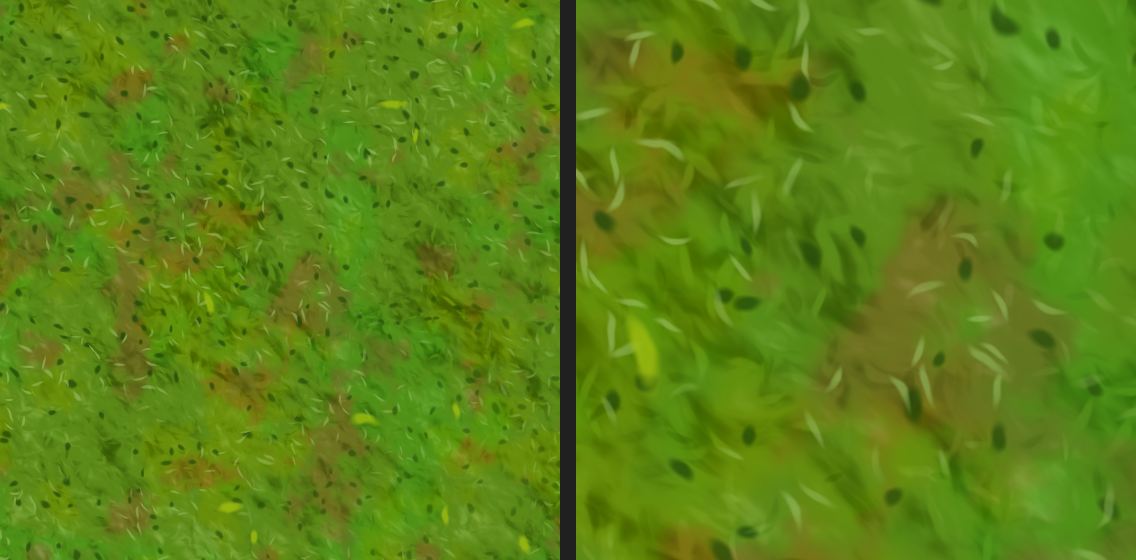
Left, the full canvas; right, a detail of the centre.
Write a three.js fragment shader that draws this texture.

```glsl
// A soft, close-cropped lawn seen from above. Streaked noise makes the turf,
// jittered cells scatter curved blades, pale glints, dark gaps and a few
// yellow leaves, most of them leaning down to the right.
varying vec2 vUv;

float hash(vec2 p) {
  return fract(sin(dot(p, vec2(127.1, 311.7))) * 43758.5453);
}

float noise(vec2 p) {
  vec2 i = floor(p);
  vec2 f = fract(p);
  f = f * f * (3.0 - 2.0 * f);
  float low = mix(hash(i), hash(i + vec2(1.0, 0.0)), f.x);
  float high = mix(hash(i + vec2(0.0, 1.0)), hash(i + 1.0), f.x);
  return mix(low, high, f.y);
}

float fbm(vec2 p) {
  float sum = 0.0;
  float amp = 0.53;
  for (int i = 0; i < 4; i++) {
    sum += amp * noise(p);
    p = mat2(1.6, 1.2, -1.2, 1.6) * p + 3.7;
    amp *= 0.5;
  }
  return sum;
}

// Soft curved blades, one per cell: x is coverage, y a random tone.
// size holds half length and half width in cells.
vec2 blades(vec2 p, float seed, vec2 size, float density) {
  vec2 home = floor(p);
  vec2 result = vec2(0.0, 0.5);
  for (int j = -1; j <= 1; j++) {
    for (int i = -1; i <= 1; i++) {
      vec2 cell = home + vec2(float(i), float(j));
      vec2 key = cell + seed;
      vec2 q = p - cell - vec2(hash(key), hash(key + 17.3));
      float angle = -0.8 + 2.4 * (hash(key + 31.7) - 0.5);
      float c = cos(angle);
      float s = sin(angle);
      q = vec2(c * q.x + s * q.y, c * q.y - s * q.x);
      q.y += 1.2 * (hash(key + 47.9) - 0.5) * q.x * q.x;
      vec2 extent = size * (0.6 + 0.4 * hash(key + 59.1));
      float mask = 1.0 - smoothstep(0.35, 1.0, length(q / extent));
      mask *= step(hash(key + 73.3), density);
      result.y = mix(result.y, hash(key + 83.9), mask);
      result.x = max(result.x, mask);
    }
  }
  return result;
}

// Shadow green through mid green to pale green
vec3 grassColor(float tone) {
  vec3 color = mix(vec3(0.21, 0.35, 0.01), vec3(0.36, 0.54, 0.09),
                   smoothstep(0.0, 0.5, tone));
  return mix(color, vec3(0.52, 0.68, 0.27), smoothstep(0.5, 1.0, tone));
}

void main() {
  vec2 warp = vec2(fbm(vUv * 14.0), fbm(vUv * 14.0 + 9.2)) - 0.5;
  vec2 p = vUv + 0.03 * warp;
  vec2 lean = vec2(p.x - p.y, p.x + p.y) * 0.707;

  // The turf grows softer toward the lower right
  float crisp = 1.0 - 0.4 * smoothstep(-0.2, 0.8, vUv.x - vUv.y);

  // Streaked turf under broad patches of light
  float streak = fbm(lean * vec2(24.0, 52.0));
  float patches = fbm(vUv * 5.0 + 2.0);
  float tone = 0.47 + 0.8 * (streak - 0.5) + 0.5 * (patches - 0.5);

  // Three sizes of overlapping blades
  for (int i = 0; i < 3; i++) {
    float layer = float(i);
    vec2 blade = blades(p * (24.0 + 11.0 * layer), 11.0 + 23.0 * layer,
                        vec2(0.85, 0.24), 0.85);
    tone = mix(tone, 0.08 + 0.82 * blade.y, 0.45 * crisp * blade.x);
  }
  tone += 0.16 * (noise(lean * vec2(75.0, 130.0)) - 0.5);
  vec3 color = grassColor(tone);

  // Vivid, yellowish and dry brown drifts
  float vivid = smoothstep(0.48, 0.68, fbm(vUv * 8.0 + 21.0));
  float yellowish = smoothstep(0.5, 0.7, fbm(vUv * 10.0 + 43.0));
  float dry = smoothstep(0.54, 0.74, fbm(vUv * 13.0 + 65.0));
  color += vivid * vec3(-0.05, 0.03, 0.0);
  color += yellowish * vec3(0.05, 0.02, -0.05);
  color = mix(color, color * vec3(1.15, 0.82, 1.0) + vec3(0.02, 0.0, 0.03), dry);

  // Dark gaps between the blades
  vec2 gap = blades(p * 32.0, 91.0, vec2(0.42, 0.26), 0.3);
  color = mix(color, vec3(0.13, 0.28, 0.03), 0.75 * crisp * gap.x);

  // Pale glints, clustered in patches
  vec2 glint = blades(p * 36.0, 127.0, vec2(0.65, 0.15), 0.5);
  float cluster = smoothstep(0.35, 0.6, fbm(vUv * 11.0 + 87.0));
  color = mix(color, vec3(0.59, 0.73, 0.38), 0.65 * crisp * cluster * glint.x);

  // A few fallen yellow leaves
  vec2 leaf = blades(p * 14.0, 163.0, vec2(0.42, 0.16), 0.08);
  color = mix(color, vec3(0.62, 0.74, 0.06), 0.8 * leaf.x);

  gl_FragColor = vec4(color, 1.0);
}
```
